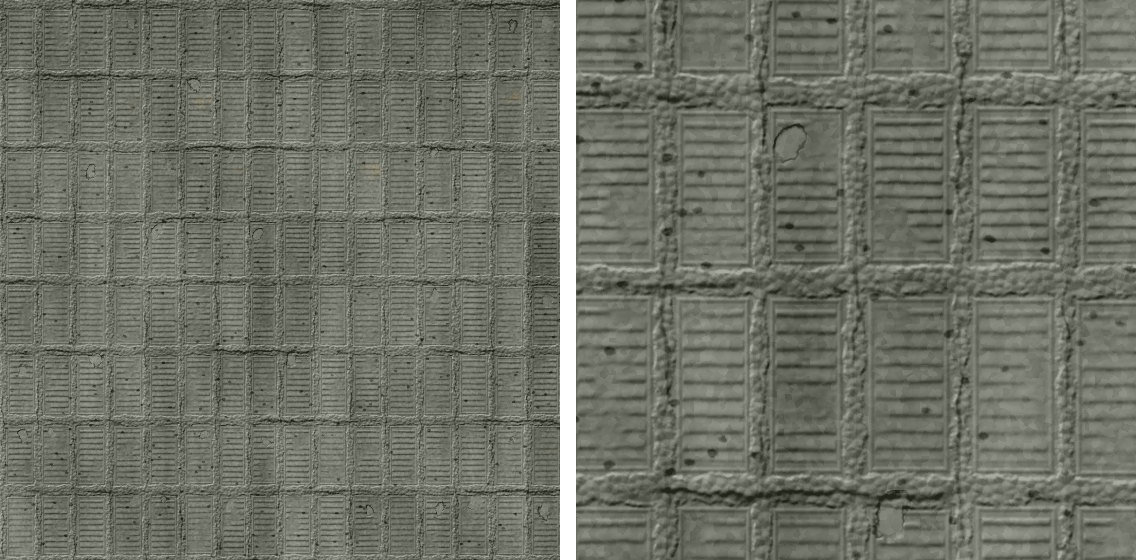
Left: the whole. Right: its middle third, enlarged.
Reproduce this texture procedurally as a WebGL 2 fragment shader.

```glsl
#version 300 es
precision highp float;
// Weathered concrete wall cast as 16 by 8 framed panels with horizontal ribs.
uniform vec2 u_resolution;
out vec4 fragColor;

float hash(vec2 p) {
  vec3 q = fract(p.xyx * 0.1031);
  q += dot(q, q.yzx + 33.33);
  return fract((q.x + q.y) * q.z);
}

// Cellular noise: distance to the nearest site, and that site's random value.
vec2 cellular(vec2 p) {
  vec2 best = vec2(9.0, 0.0);
  for (int j = -1; j <= 1; j++)
    for (int i = -1; i <= 1; i++) {
      vec2 c = floor(p) + vec2(i, j);
      float d = length(c + vec2(hash(c), hash(c + 71.3)) - p);
      if (d < best.x) best = vec2(d, hash(c + 17.7));
    }
  return best;
}

// Layered, folded sines, roughly -1 to 1.
float waves(vec2 p) {
  float sum = 0.0, amp = 0.5;
  for (int i = 0; i < 5; i++) {
    sum += amp * sin(p.x + 1.7 * sin(p.y + float(i)));
    p = mat2(1.2, 1.5, -1.5, 1.2) * p + 3.1;
    amp *= 0.6;
  }
  return sum;
}

float box(vec2 p, vec2 halfSize) {
  vec2 d = abs(p) - halfSize;
  return length(max(d, 0.0)) + min(max(d.x, d.y), 0.0);
}

// Slightly uneven panel grid; whole numbers lie on the seams.
vec2 grid(vec2 p) {
  vec2 g = p * vec2(16.0, 8.0);
  float slipX = 0.08 + 0.11 * smoothstep(0.0, 6.2, g.x)
    - 0.19 * smoothstep(6.2, 8.0, g.x) + 0.08 * smoothstep(11.0, 16.0, g.x);
  float slipY = 0.1 * smoothstep(4.05, 4.9, g.y) - 0.05 * smoothstep(5.0, 8.0, g.y);
  return g + vec2(-slipX, slipY);
}

// Position inside a panel, in column widths, with a small casting offset.
vec2 panelPoint(vec2 g) {
  vec2 id = floor(g);
  return (fract(g) - 0.5) * vec2(1, 2) + 0.05 * (vec2(hash(id + 3.0), hash(id + 8.0)) - 0.5);
}

// Broken-out hollow near the top of some panels: signed distance.
float scoop(vec2 id, vec2 a, vec2 p) {
  if (hash(id + 41.0) < 0.8) return 1.0;
  vec2 b = a - vec2(0.4 * hash(id + 5.0) - 0.2, 0.35 + 0.45 * hash(id + 6.0));
  b.x += b.y * (hash(id + 9.0) - 0.5);
  return length(b * vec2(1.0, 0.75)) - 0.08 - 0.1 * hash(id + 12.0) + 0.08 * waves(p * 95.0);
}

// Relief of seams, mouldings and ribs.
float height(vec2 p) {
  vec2 g = grid(p), id = floor(g), a = panelPoint(g);
  float rough = waves(p * 120.0);
  float d = box(a, vec2(0.41, 0.86));
  float seam = smoothstep(-0.02, 0.04, d + 0.04 * rough);
  float crumble = 1.0 - cellular(p * vec2(170, 190)).x;
  float rim = smoothstep(0.035, 0.0, abs(d + 0.05));
  float inner = smoothstep(0.02, -0.02, box(a, vec2(0.32, 0.72)));
  float t = fract(a.y / 0.16 + 0.04 * rough);
  float rib = smoothstep(0.0, 0.3, t) * (1.0 - smoothstep(0.3, 1.0, t));
  float wear = (0.55 + 0.45 * hash(id)) * smoothstep(-0.9, 0.0, waves(p * 45.0 + 7.0));
  float hollow = smoothstep(0.03, -0.03, scoop(id, a, p));
  float h = inner * (rib * wear * 0.24 - 0.06) + rim * 0.11;
  return h * (1.0 - hollow) - 0.12 * hollow + seam * (0.13 + 0.28 * crumble) + 0.025 * rough;
}

void main() {
  vec2 p = gl_FragCoord.xy / u_resolution;
  vec2 g = grid(p), id = floor(g), a = panelPoint(g);

  // Light from above and slightly left.
  float tone = 0.445 + height(p) - height(p + vec2(-0.0007, 0.0015));

  // Broad stains, vertical runs and differences between panels.
  tone += 0.035 * waves(p * vec2(13, 9)) + 0.04 * (hash(id + 20.0) - 0.5);
  tone += 0.03 * waves(vec2(p.x * 75.0, p.y * 4.0));
  tone -= 0.05 * smoothstep(0.8, 1.0, p.y) + 0.04 * smoothstep(0.93, 0.96, p.x);
  float run = exp(-pow((p.x - 0.468) / 0.022, 2.0)) + 0.7 * exp(-pow((p.x - 0.1) / 0.03, 2.0));
  tone -= 0.065 * run * (0.6 + 0.4 * sin(p.y * 17.0));

  // Fine grain.
  tone += 0.07 * (cellular(p * 260.0).y - 0.5);

  // Ragged dark cracks along the seams.
  vec2 s = (g - round(g)) * vec2(1, 2);
  s += 0.05 * vec2(waves(p * 75.0 + 9.0), waves(p * 65.0));
  float open = smoothstep(-0.1, 0.6, waves(vec2(p.x * 17.0, round(g.y) * 5.3)));
  float gap = smoothstep(-0.2, 0.6, waves(vec2(p.y * 32.0, round(g.x) * 3.7)));
  tone -= smoothstep(0.055, 0.0, abs(s.y + 0.04)) * (0.06 + 0.2 * open);
  tone -= smoothstep(0.035, 0.0, abs(s.x)) * (0.04 + 0.13 * gap);

  // Hollows: pale smooth floor under a dark broken lip.
  float hole = scoop(id, a, p);
  tone += 0.06 * smoothstep(0.02, -0.04, hole);
  tone -= 0.2 * smoothstep(0.03, 0.0, abs(hole)) * smoothstep(-0.2, 0.5, waves(p * 40.0 + 2.0));

  // Scattered pits.
  vec2 pit = cellular(p * vec2(48, 66));
  tone -= 0.2 * smoothstep(0.2, 0.07, pit.x + 0.06 * waves(p * 300.0)) * step(0.86, pit.y);

  // Green-grey concrete with a few ochre stains.
  vec3 color = clamp(tone, 0.13, 0.66) + vec3(0.0, 0.01, -0.033);
  float ochre = step(0.95, hash(id + 60.0)) * smoothstep(0.35, 0.0, length(a - vec2(0.1, 0.3)));
  color += ochre * smoothstep(-0.1, 0.6, waves(p * 60.0 + 4.0)) * vec3(0.09, 0.04, -0.03);
  fragColor = vec4(color, 1.0);
}
```
